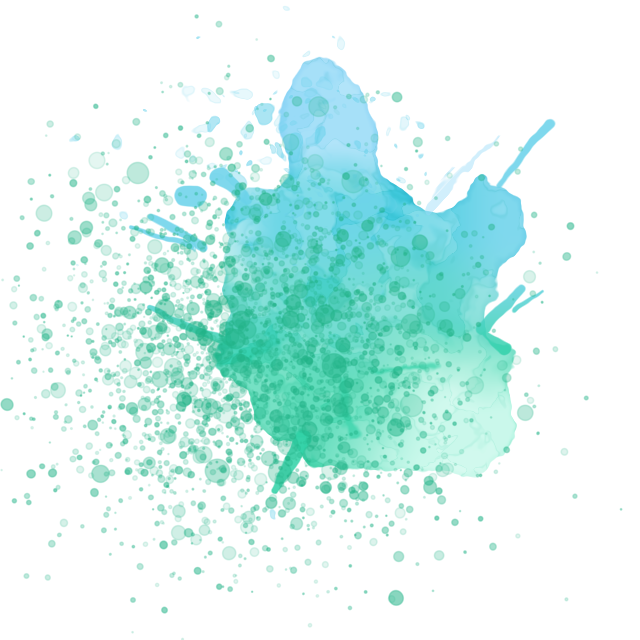
Write a Shadertoy shader that draws this background.

```glsl
// Watercolour splash on white paper: a ragged blue-to-mint wash with flung
// streaks, covered by a cloud of translucent green droplets. The wash is a
// smooth union of tapered strokes; the droplets come from jittered hash grids.

const vec3 PAPER = vec3(1.0);
const vec3 SKY   = vec3(0.60, 0.86, 0.97);
const vec3 CYAN  = vec3(0.25, 0.79, 0.87);
const vec3 TEAL  = vec3(0.29, 0.82, 0.78);
const vec3 GREEN = vec3(0.18, 0.82, 0.65);
const vec3 MINT  = vec3(0.76, 0.97, 0.91);
const vec3 DROP  = vec3(0.13, 0.70, 0.53);

float hash(vec2 p) {
    vec3 q = fract(vec3(p.xyx) * 0.1031);
    q += dot(q, q.yzx + 33.33);
    return fract((q.x + q.y) * q.z);
}

float noise(vec2 p) {
    vec2 i = floor(p), f = fract(p);
    f = f * f * (3.0 - 2.0 * f);
    return mix(mix(hash(i), hash(i + vec2(1, 0)), f.x),
               mix(hash(i + vec2(0, 1)), hash(i + vec2(1, 1)), f.x), f.y);
}

float fbm(vec2 p) {
    float sum = 0.0, amp = 0.533;
    for (int i = 0; i < 4; i++) {
        sum += amp * noise(p);
        p = mat2(1.6, 1.2, -1.2, 1.6) * p + 7.3;
        amp *= 0.5;
    }
    return sum;
}

// Distance to a stroke from a to b whose radius runs from ra to rb
float stroke(vec2 p, vec2 a, vec2 b, float ra, float rb) {
    vec2 ab = b - a;
    float h = clamp(dot(p - a, ab) / dot(ab, ab), 0.0, 1.0);
    return length(p - a - h * ab) - mix(ra, rb, h);
}

float blend(float a, float b, float k) {
    float h = max(k - abs(a - b), 0.0) / k;
    return min(a, b) - 0.25 * h * h * k;
}

float fill(float d, float soft) { return smoothstep(soft, -soft, d); }

// Main mass of paint: head, neck, belly, right wing and lower pools
float bodyShape(vec2 p) {
    float d = stroke(p, vec2(0.505, 0.842), vec2(0.520, 0.765), 0.068, 0.064);
    d = blend(d, stroke(p, vec2(0.52, 0.75), vec2(0.53, 0.65), 0.066, 0.098), 0.03);
    d = blend(d, stroke(p, vec2(0.53, 0.56), vec2(0.60, 0.53), 0.180, 0.160), 0.03);
    d = blend(d, stroke(p, vec2(0.70, 0.59), vec2(0.76, 0.65), 0.070, 0.052), 0.03);
    d = blend(d, stroke(p, vec2(0.75, 0.65), vec2(0.765, 0.72), 0.050, 0.012), 0.02);
    d = blend(d, stroke(p, vec2(0.43, 0.45), vec2(0.46, 0.39), 0.088, 0.080), 0.02);
    d = blend(d, stroke(p, vec2(0.54, 0.345), vec2(0.715, 0.350), 0.085, 0.095), 0.02);
    d = blend(d, stroke(p, vec2(0.70, 0.45), vec2(0.74, 0.43), 0.070, 0.050), 0.02);
    return min(d, stroke(p, vec2(0.385, 0.66), vec2(0.41, 0.67), 0.034, 0.035));
}

// Thin jets of paint thrown out of the mass
float jets(vec2 p) {
    float d = stroke(p, vec2(0.78, 0.71), vec2(0.857, 0.808), 0.003, 0.008);
    d = min(d, stroke(p, vec2(0.755, 0.49), vec2(0.812, 0.547), 0.010, 0.006));
    d = min(d, stroke(p, vec2(0.80, 0.515), vec2(0.848, 0.543), 0.004, 0.002));
    d = min(d, stroke(p, vec2(0.75, 0.49), vec2(0.785, 0.455), 0.003, 0.010));
    d = min(d, stroke(p, vec2(0.235, 0.520), vec2(0.35, 0.465), 0.004, 0.007));
    d = min(d, stroke(p, vec2(0.475, 0.315), vec2(0.432, 0.232), 0.014, 0.006));
    d = min(d, stroke(p, vec2(0.235, 0.66), vec2(0.32, 0.615), 0.005, 0.007));
    d = min(d, stroke(p, vec2(0.205, 0.642), vec2(0.30, 0.615), 0.003, 0.005));
    d = min(d, stroke(p, vec2(0.345, 0.722), vec2(0.385, 0.685), 0.015, 0.007));
    return min(d, stroke(p, vec2(0.287, 0.692), vec2(0.305, 0.69), 0.016, 0.016));
}

vec3 washColour(vec2 p) {
    float y = p.y + 0.06 * (fbm(p * 9.0) - 0.5);
    vec3 c = mix(GREEN, TEAL, smoothstep(0.40, 0.53, y));
    c = mix(c, CYAN, smoothstep(0.53, 0.65, y));
    c = mix(c, SKY, smoothstep(0.70, 0.79, y));
    c = mix(c, SKY, 0.5 * smoothstep(0.66, 0.80, p.x) * smoothstep(0.45, 0.6, y));
    float pool = smoothstep(0.50, 0.72, p.x + 0.4 * (0.40 - y));
    return mix(c, MINT, pool * smoothstep(0.50, 0.36, y));
}

// One grid of round drops, thinning out with distance from the centre
vec3 scatter(vec3 col, vec2 p, float cell, float seed, vec2 centre, vec2 spread, vec3 ink, float aa) {
    vec2 base = floor(p / cell);
    for (int k = 0; k < 9; k++) {
        vec2 id = base + vec2(k % 3 - 1, k / 3 - 1), key = id + seed * 37.0 + 200.0;
        vec2 pos = (id + vec2(hash(key + 3.1), hash(key + 8.7))) * cell;
        vec2 off = (pos - centre) / spread;
        float size = hash(key + 15.3);
        float r = cell * mix(0.10, 0.42, size * size);
        float d = length(p - pos) - r;
        float present = step(hash(key + 21.9), 0.85 * exp(-1.35 * dot(off, off)));
        float rim = smoothstep(-0.0035, 0.0, d);
        float alpha = mix(0.12, 0.58, pow(hash(key + 29.2), 1.6)) + 0.14 * rim;
        col = mix(col, ink, alpha * present * fill(d, aa));
    }
    return col;
}

void mainImage(out vec4 fragColor, in vec2 fragCoord) {
    float side = min(iResolution.x, iResolution.y), aa = 1.0 / side;
    vec2 p = (fragCoord - 0.5 * iResolution.xy) / side + 0.5;
    vec2 wobble = vec2(fbm(p * 16.0), fbm(p * 16.0 + 31.0)) - 0.5;
    vec2 q = p + 0.055 * wobble;

    // Layered washes: stepped noise with pigment gathered on each border
    vec3 wash = washColour(p);
    for (int i = 0; i < 3; i++) {
        float f = float(i), n = fbm(q * (6.0 + 5.0 * f) + 17.0 * f) - 0.5;
        wash = mix(wash, PAPER, 0.13 * smoothstep(0.0, 0.04, n));
        wash *= 1.0 - vec3(0.07, 0.02, 0.03) * smoothstep(0.02, 0.0, abs(n));
    }

    // Paint mass with a darker rim and a worn left flank
    float d = bodyShape(q);
    float flank = smoothstep(0.44, 0.34, p.x) * smoothstep(0.46, 0.53, p.y);
    float wear = flank * smoothstep(0.40, 0.58, fbm(q * 24.0));
    vec3 rimmed = mix(wash, wash * wash, 0.22 * smoothstep(-0.012, 0.0, d));
    vec3 col = mix(PAPER, rimmed, fill(d, aa) * (1.0 - 0.6 * wear));

    // Faint dry-brush lines at the upper right, then the wet jets
    float dry = stroke(q, vec2(0.67, 0.675), vec2(0.78, 0.79), 0.009, 0.003);
    float hairs = smoothstep(0.45, 0.55, noise(vec2(dot(p, vec2(0.72, -0.69)) * 190.0, p.y * 12.0)));
    col = mix(col, SKY, 0.45 * hairs * fill(dry, aa));
    vec3 jetInk = mix(GREEN, mix(CYAN, SKY, 0.45), smoothstep(0.42, 0.60, p.y));
    col = mix(col, jetInk, 0.85 * fill(jets(p + 0.016 * wobble), aa));

    // Dark creases where pools of green meet the pale mint
    float crease = stroke(q, vec2(0.535, 0.40), vec2(0.56, 0.32), 0.004, 0.008);
    crease = min(crease, stroke(q, vec2(0.59, 0.41), vec2(0.68, 0.425), 0.003, 0.005));
    col = mix(col, GREEN, 0.65 * fill(crease, 0.004));

    // Blue spatter above, green droplets from large to small
    for (int i = 0; i < 2; i++)
        col = scatter(col, q, 0.045 - 0.02 * float(i), 40.0 + float(i), vec2(0.46, 0.76), vec2(0.20, 0.13), mix(CYAN, SKY, 0.5), aa);
    for (int i = 0; i < 9; i++) {
        float cell = 0.046 * pow(0.86, float(i));
        col = scatter(col, p + 0.003 * wobble, cell, float(i) + 1.0, vec2(0.41, 0.45), vec2(0.27, 0.26), DROP, aa);
    }
    fragColor = vec4(col, 1.0);
}
```
